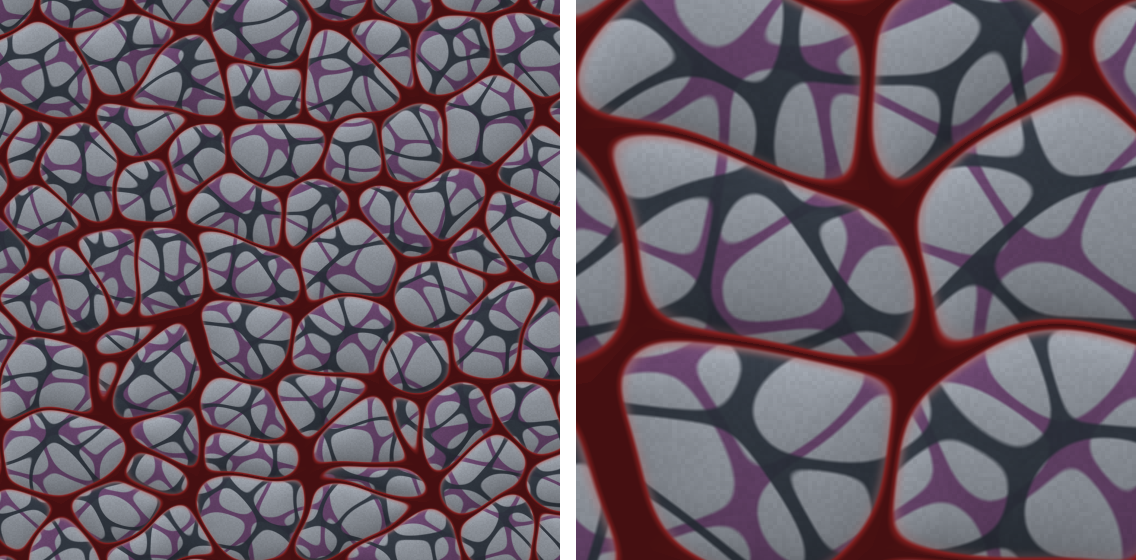
Left, the full canvas; right, a detail of the centre.
This texture is drawn by a Shadertoy shader. Its source:

```glsl
// Red veins over grey pebbled tissue laced with dark and purple webs.

const vec3 GREY       = vec3(0.52, 0.54, 0.57);
const vec3 PURPLE     = vec3(0.35, 0.21, 0.36);
const vec3 SLATE      = vec3(0.15, 0.175, 0.21);
const vec3 RED_DARK   = vec3(0.27, 0.06, 0.065);
const vec3 RED_BRIGHT = vec3(0.52, 0.12, 0.12);
const vec3 PINK       = vec3(0.66, 0.44, 0.44);

const vec2  VEIN_SCALE   = vec2(7.6, 8.6);   // cells across the canvas
const vec2  PURPLE_SCALE = vec2(12.0, 13.0);
const vec2  SLATE_SCALE  = vec2(11.5, 12.5);
const float VEIN_WIDTH   = 0.026;            // half widths, in cells
const float PURPLE_WIDTH = 0.036;
const float SLATE_WIDTH  = 0.033;
const float VEIN_SPREAD  = 0.32;             // variety of cell sizes
const float WEB_SPREAD   = 0.15;
const float SHARPNESS    = 12.0;             // lower rounds the corners more
const float SOFTNESS     = 0.0013;           // edge blur, in canvas units
const float RIM_WIDTH    = 0.028;
const float GRAIN_SCALE  = 384.0;

vec3 hash3(vec2 cell, float seed) {
    vec3 q = fract(cell.xyx * vec3(0.1031, 0.1030, 0.0973) + seed * 0.137);
    q += dot(q, q.yxz + 33.33);
    return fract((q.xxy + q.yzz) * q.zyx);
}

// Layered sines bend the straight cell borders.
vec2 warp(vec2 p, float seed) {
    vec2 a = sin(p.yx * vec2(19.0, 23.0) + seed * vec2(1.7, 2.9));
    vec2 b = sin(p.yx * vec2(47.0, 41.0) + p * 17.0 + seed * vec2(4.1, 3.3));
    return p + 0.011 * a + 0.004 * b;
}

// Cellular network with weighted sites and rounded corners.
// Returns the border distance in x and its gradient in yz.
vec3 network(vec2 p, float seed, float spread) {
    vec2 base = floor(p);
    vec2 site = vec2(0.0);
    float nearest = 1e5;
    for (int j = -2; j <= 2; j++)
    for (int i = -2; i <= 2; i++) {
        vec2 cell = base + vec2(i, j);
        vec3 h = hash3(cell, seed);
        vec2 r = cell + h.xy - p;
        float power = dot(r, r) - spread * h.z;
        if (power < nearest) {
            nearest = power;
            site = r;
        }
    }
    float total = 1e-9;
    vec2 slope = vec2(0.0);
    for (int j = -2; j <= 2; j++)
    for (int i = -2; i <= 2; i++) {
        vec2 cell = base + vec2(i, j);
        vec3 h = hash3(cell, seed);
        vec2 r = cell + h.xy - p;
        vec2 across = r - site;
        float gap = length(across);
        if (gap > 1e-3) {
            float power = dot(r, r) - spread * h.z;
            float border = (power - nearest) / (2.0 * gap);
            float weight = exp(-SHARPNESS * border);
            total += weight;
            slope -= weight * across / gap;
        }
    }
    return vec3(-log(total) / SHARPNESS, slope / total);
}

// Coverage of a line of the given half width.
float line(float dist, float width, float blur) {
    return 1.0 - smoothstep(width - blur, width + blur, dist);
}

void mainImage(out vec4 fragColor, in vec2 fragCoord) {
    float side = min(iResolution.x, iResolution.y);
    vec2 uv = fragCoord / side;
    float blur = max(SOFTNESS, 0.8 / side);

    vec3 vein   = network(warp(uv, 1.0) * VEIN_SCALE, 3.0, VEIN_SPREAD);
    vec3 purple = network(warp(uv, 2.0) * PURPLE_SCALE + 40.0, 11.0, WEB_SPREAD);
    vec3 slate  = network(warp(uv, 3.0) * SLATE_SCALE + 80.0, 23.0, WEB_SPREAD);

    // Pebbles and the two fine webs
    float pebbleLight = -purple.z * exp(-7.0 * max(purple.x, 0.0))
                        - slate.z * exp(-7.0 * max(slate.x, 0.0));
    vec3 color = GREY * (1.0 + 0.06 * pebbleLight);
    color = mix(color, PURPLE, 0.9 * line(purple.x, PURPLE_WIDTH, blur * PURPLE_SCALE.y));
    color = mix(color, SLATE, 0.92 * line(slate.x, SLATE_WIDTH, blur * SLATE_SCALE.y));

    // Domed light: pale below the upper border, dim at the lower one
    float outside = max(vein.x - VEIN_WIDTH, 0.0);
    float facing = dot(vein.yz, vec2(0.25, -0.97));
    color *= 1.0 + 0.24 * facing * exp(-5.0 * outside);
    float grain = hash3(floor(uv * GRAIN_SCALE), 5.0).x - 0.5;
    color *= 1.0 + 0.05 * grain;

    // Pink rim along the veins
    float rim = exp(-outside * outside / (RIM_WIDTH * RIM_WIDTH));
    color = mix(color, PINK, rim * (0.42 + 0.25 * facing));

    // Veins with a dark core and a lit upper flank
    float core = 1.0 - smoothstep(VEIN_WIDTH - 0.036, VEIN_WIDTH + 0.006, vein.x);
    float lit = clamp(1.0 - 1.1 * core - 0.25 * facing, 0.0, 1.0);
    vec3 red = mix(RED_DARK, RED_BRIGHT, lit);
    color = mix(color, red, line(vein.x, VEIN_WIDTH, blur * VEIN_SCALE.y));

    fragColor = vec4(color, 1.0);
}
```
